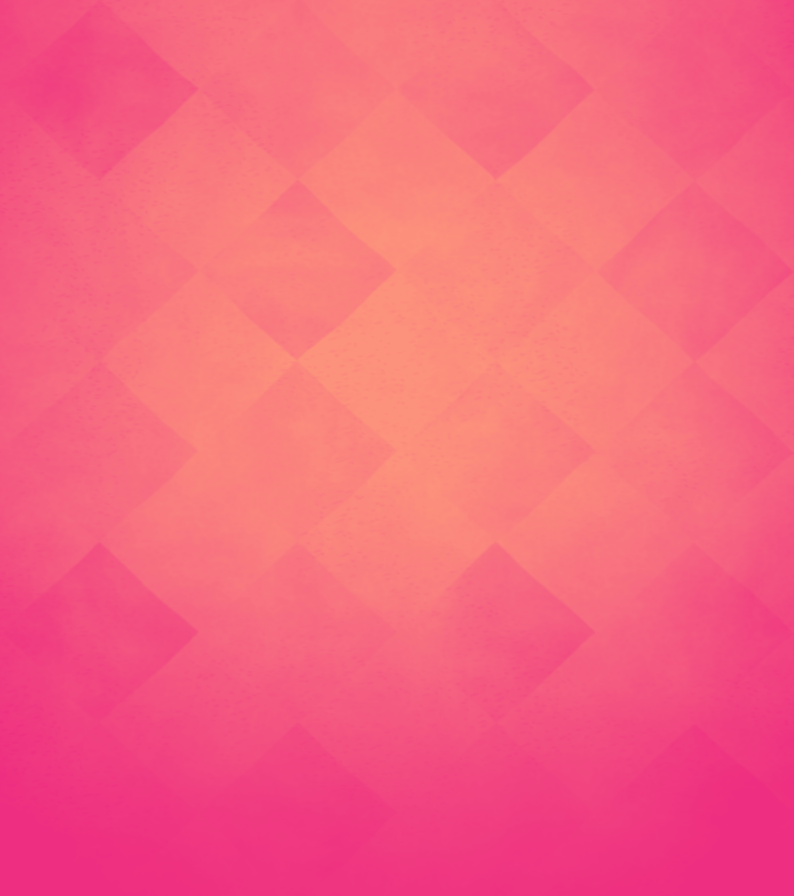
This background is drawn by a Shadertoy shader. Its source:

```glsl
// A worn paper backdrop: a peach glow fading to rose, overlaid with faded diamonds.
// One "warmth" value is built from falloffs, a repeated diamond distance and
// cellular / layered-sine grain, then turned into colour by a three-stop ramp.

const vec3 ROSE  = vec3(0.935, 0.180, 0.500);
const vec3 CORAL = vec3(0.965, 0.400, 0.503);
const vec3 PEACH = vec3(0.990, 0.570, 0.485);

vec2 hash2(vec2 p) {
    vec3 q = fract(p.xyx * vec3(0.1031, 0.1030, 0.0973));
    q += dot(q, q.yzx + 33.33);
    return fract((q.xx + q.yz) * q.zy);
}

// Distance to the nearest scattered point, one point per unit cell.
float cellular(vec2 p) {
    vec2 cell = floor(p), local = fract(p);
    float nearest = 2.0;
    for (int y = -1; y <= 1; y++) {
        for (int x = -1; x <= 1; x++) {
            vec2 offset = vec2(x, y);
            vec2 delta = offset + hash2(cell + offset) - local;
            nearest = min(nearest, dot(delta, delta));
        }
    }
    return sqrt(nearest);
}

// Smooth blotches from rotated, mutually warped sines, about -1 to 1.
float layeredSines(vec2 p) {
    float sum = 0.0, weight = 0.5;
    for (int i = 0; i < 5; i++) {
        p = mat2(0.8, 0.6, -0.6, 0.8) * p * 1.7 + 1.3;
        p += 0.6 * sin(p.yx * 0.8);
        sum += weight * sin(p.x) * sin(p.y);
        weight *= 0.72;
    }
    return sum;
}

// Broad glow; p runs from the upper left to the lower right.
float glow(vec2 p) {
    float side = (p.x - 0.51) / 0.5;
    float top = 0.095 * (1.0 - smoothstep(0.0, 0.36, p.y));
    float bottom = 0.37 * smoothstep(0.48, 1.05, p.y);
    float flank = 0.205 * side * side * (1.0 - 0.7 * smoothstep(0.6, 1.0, p.y));
    return 0.570 - top - bottom - flank;
}

// Darkening inside a lattice of diamonds with alternating strength.
// Lower rows keep mainly their upper right flank; wear erodes the rest.
float diamonds(vec2 p, vec2 count, float softness, float wear) {
    vec2 q = p * count;
    vec2 cell = floor(q), local = fract(q) - 0.5;
    float edge = abs(local.x) + abs(local.y) - 0.5;
    float inside = 1.0 - smoothstep(-softness, softness, edge);
    float lower = step(1.5, cell.y);
    float middle = lower * step(cell.y, 2.5);
    float parity = mod(cell.x + cell.y + step(2.5, cell.y), 2.0);
    float strength = mix(mix(0.058, 0.027, parity), 0.034, middle);
    strength *= 1.0 - 0.3 * step(3.5, cell.y);
    float firstColumn = 1.0 - step(0.5, cell.x);
    vec2 lean = mix(vec2(0.5, 0.5), vec2(1.4, -0.9), lower);
    lean.x = max(lean.x, 1.8 * firstColumn);
    float shade = 0.75 + dot(lean, local) + 0.7 * wear;
    return inside * strength * clamp(shade, 0.0, 1.25);
}

// Mottled paper with fine, slightly horizontal flecks.
float paper(vec2 p, float blotches) {
    vec2 warp = 0.7 * vec2(blotches, -blotches);
    float fibres = cellular(p * vec2(65.0, 120.0) + warp);
    float flecks = 1.0 - smoothstep(0.05, 0.32, fibres);
    float worn = smoothstep(-0.25, 0.5, layeredSines(p * 6.0 + 4.0));
    float grain = cellular(p * vec2(120.0, 150.0) + warp) - 0.5;
    float crumple = layeredSines(p * vec2(26.0, 38.0) + 9.0);
    return 0.018 * blotches + 0.012 * crumple + 0.017 * grain - 0.028 * flecks * worn;
}

vec3 ramp(float warmth) {
    float rise = clamp((warmth - 0.18) / 0.22, 0.0, 1.0);
    vec3 low = mix(ROSE, CORAL, rise);
    return mix(low, PEACH, clamp((warmth - 0.40) / 0.17, 0.0, 1.0));
}

void mainImage(out vec4 fragColor, in vec2 fragCoord) {
    vec2 uv = fragCoord / iResolution.xy;
    vec2 p = vec2(uv.x, 1.0 - uv.y);
    vec2 paperPos = vec2(p.x * iResolution.x / iResolution.y, p.y);

    // Diamonds and texture lose contrast toward the saturated foot.
    float foot = smoothstep(0.65, 1.0, p.y);
    float softness = 0.010 + 4.0 / iResolution.x;
    float blotches = layeredSines(paperPos * 13.0);
    float wear = layeredSines(paperPos * 8.0 + 2.0);
    vec2 wobble = 0.0015 * vec2(blotches, sin(paperPos.x * 61.0));

    float warmth = glow(p);
    warmth -= diamonds(p + wobble, vec2(4.0, 4.955), softness, wear)
            * (1.0 - 0.65 * foot);
    warmth += paper(paperPos, blotches) * (1.0 - 0.65 * foot);

    fragColor = vec4(ramp(warmth), 1.0);
}
```
